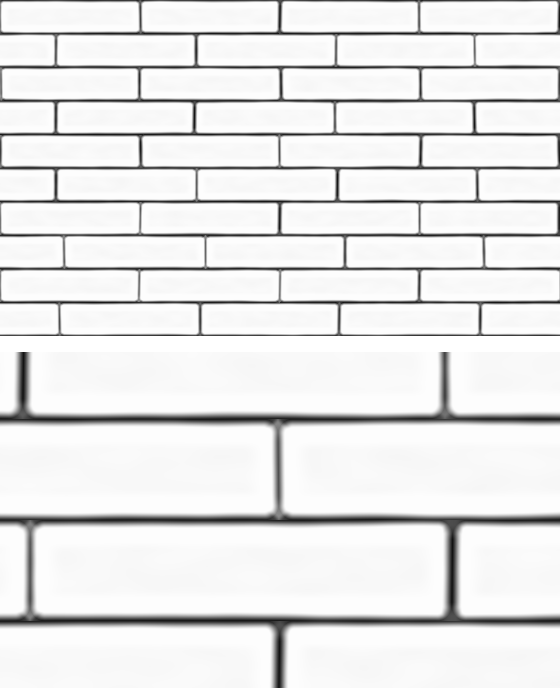
Top: the whole. Bottom: its middle third, enlarged.
Give the GLSL for this pattern, as a WebGL 2 fragment shader.

```glsl
#version 300 es
precision highp float;

uniform vec2 u_resolution;
out vec4 fragColor;

float hash(vec2 p) {
    vec3 q = fract(p.xyx * vec3(0.1031, 0.1030, 0.0973));
    q += dot(q, q.yzx + 33.33);
    return fract((q.x + q.y) * q.z);
}

vec2 gradient(vec2 cell) {
    float angle = 6.2832 * hash(cell + 17.0);
    return vec2(cos(angle), sin(angle));
}

float gradientNoise(vec2 p) {
    vec2 i = floor(p), f = fract(p);
    vec2 u = f * f * f * (f * (f * 6.0 - 15.0) + 10.0);
    vec2 e = vec2(1.0, 0.0);
    float low = mix(dot(gradient(i), f), dot(gradient(i + e), f - e), u.x);
    float high = mix(dot(gradient(i + e.yx), f - e.yx), dot(gradient(i + 1.0), f - 1.0), u.x);
    return mix(low, high, u.y);
}

// Staggered rows start a little under half a brick in, drifting near the bottom
float rowShift(float row) {
    float drift = (row - 1.5) * 0.6;
    return mod(row, 2.0) < 0.5 ? 0.395 + 0.075 * exp(-drift * drift) : 0.0;
}

void main() {
    // One unit is the height of a row: ten rows, four bricks across
    vec2 p = gl_FragCoord.xy / u_resolution.y * 10.0;
    float brickWidth = u_resolution.x / u_resolution.y * 2.5;
    float pixel = 10.0 / u_resolution.y;

    // Nearly straight bed joints
    float y = p.y + 0.01 * gradientNoise(p * vec2(0.9, 0.6));
    float row = floor(y);
    float bed = round(y);
    float bedDistance = abs(y - bed);

    // Nearest upright joint, each one nudged and leaning a little
    float x = p.x / brickWidth - rowShift(row);
    vec2 joint = vec2(round(x), row);
    float nudge = 0.016 * (hash(joint + 3.0) - 0.5);
    float lean = 0.01 * (hash(joint + 41.0) - 0.5) * (fract(y) - 0.5);
    float jointDistance = abs(x - joint.x - nudge - lean) * brickWidth;

    // Joints merge with rounded brick corners
    float radius = 0.15;
    vec2 inset = max(radius - vec2(jointDistance, bedDistance), 0.0);
    float edge = max(radius - length(inset), 0.0);

    // Ink: beds vary slowly along their length, uprights differ and fade at the ends
    float upright = smoothstep(-0.04, 0.04, bedDistance - jointDistance);
    float strength = hash(joint + 7.0);
    float wear = gradientNoise(p * vec2(2.0, 3.0));
    float bedWear = gradientNoise(vec2(p.x * 0.55, bed * 3.7 + 0.4));
    float bedInk = (1.0 + 0.12 * bedWear) * mix(0.82, 1.0, smoothstep(0.02, 0.16, jointDistance));
    float uprightInk = mix(0.72, 1.05, strength) * mix(0.72, 1.0, smoothstep(0.04, 0.24, bedDistance));
    float ink = mix(bedInk, uprightInk, upright) + 0.08 * wear;
    float bedReach = 0.086 + 0.026 * bedWear;
    float uprightReach = mix(0.068, 0.104, strength);
    float reach = mix(bedReach, uprightReach, upright) + 0.008 * wear;
    float line = 1.0 - smoothstep(-0.02, max(reach, 1.5 * pixel), edge);

    // Faint blotchy panel inside each white brick
    float panel = smoothstep(0.12, 0.35, jointDistance) * smoothstep(0.2, 0.31, bedDistance);
    float blotch = gradientNoise(p * vec2(1.8, 4.0) + 9.0);
    float face = 0.994 - panel * (0.02 + 0.016 * blotch);

    float shade = mix(face, 0.0, line * clamp(ink, 0.0, 1.0));
    fragColor = vec4(vec3(shade), 1.0);
}
```
